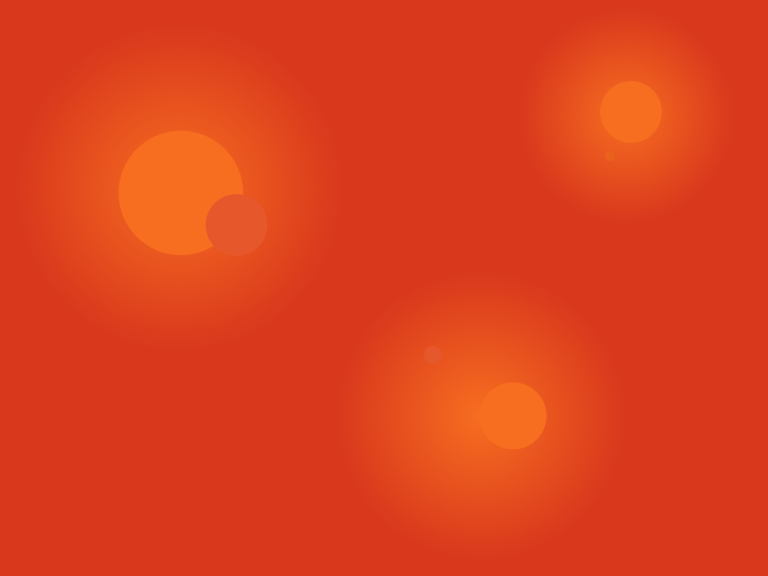
Reproduce this background procedurally as a Shadertoy shader.

```glsl
const vec3 RED = vec3(0.850, 0.220, 0.113);
const vec3 ORANGE = vec3(0.968, 0.430, 0.125);
const vec3 CORAL = vec3(0.902, 0.345, 0.170);
const vec3 AMBER = vec3(0.915, 0.380, 0.105);

// Linear falloff from a bright centre to nothing at the radius
vec3 addGlow(vec3 base, vec2 p, vec2 centre, float radius, vec3 tint) {
    float strength = clamp(1.0 - length(p - centre) / radius, 0.0, 1.0);
    return mix(base, tint, strength);
}

// Flat disc with an edge about one pixel wide
vec3 addDisc(vec3 base, vec2 p, vec2 centre, float radius, vec3 tint, float pixel) {
    float dist = length(p - centre) - radius;
    float coverage = 1.0 - smoothstep(-0.75 * pixel, 0.75 * pixel, dist);
    return mix(base, tint, coverage);
}

void mainImage(out vec4 fragColor, in vec2 fragCoord) {
    // Canvas height is one unit
    vec2 p = fragCoord / iResolution.y;
    float pixel = 1.0 / iResolution.y;
    vec3 color = RED;

    // Soft halos
    color = addGlow(color, p, vec2(0.311, 0.674), 0.283, ORANGE);
    color = addGlow(color, p, vec2(1.088, 0.799), 0.186, ORANGE);
    color = addGlow(color, p, vec2(0.835, 0.278), 0.250, ORANGE);

    // Bright discs
    color = addDisc(color, p, vec2(0.314, 0.665), 0.108, ORANGE, pixel);
    color = addDisc(color, p, vec2(1.0955, 0.8056), 0.0535, ORANGE, pixel);
    color = addDisc(color, p, vec2(0.8906, 0.278), 0.0582, ORANGE, pixel);

    // Small companions
    color = addDisc(color, p, vec2(0.4106, 0.6094), 0.0535, CORAL, pixel);
    color = addDisc(color, p, vec2(0.7517, 0.3837), 0.0156, CORAL, pixel);
    color = addDisc(color, p, vec2(1.059, 0.729), 0.0087, AMBER, pixel);

    fragColor = vec4(color, 1.0);
}
```
